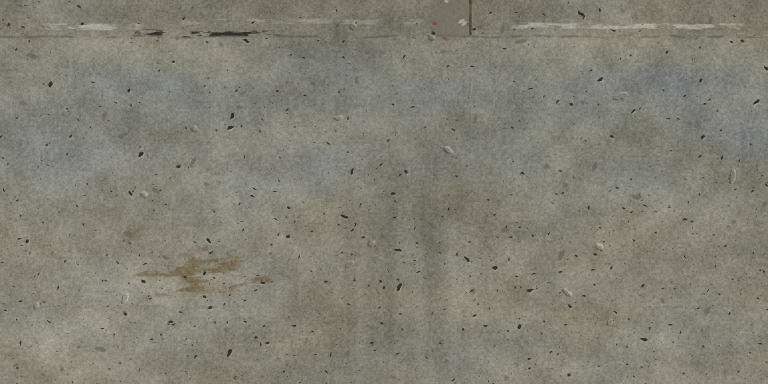
Reproduce this texture procedurally as a WebGL 1 fragment shader.

```glsl
precision highp float;
// Weathered cast concrete: broad cool and warm bands, cloudy mottling and fine grain,
// built from gradient noise. Scattered rotated ellipses make pits, smudges and nicks;
// a chipped seam near the top, a faint lower seam and a rust stain complete the wall.
uniform vec2 u_resolution;

const vec3 COOL = vec3(0.495, 0.500, 0.475);
const vec3 WARM = vec3(0.520, 0.508, 0.450);
const vec3 PALE = vec3(0.570, 0.558, 0.518);
const vec3 SHADE = vec3(0.440, 0.425, 0.375);
const vec3 PLASTER = vec3(0.690, 0.680, 0.640);
const vec3 RUST = vec3(0.430, 0.355, 0.250);
const vec3 BRICK = vec3(0.500, 0.270, 0.190);
const vec3 HOLE = vec3(0.150, 0.135, 0.115);

vec2 hash2(vec2 p) {
  vec3 q = fract(p.xyx * vec3(0.1031, 0.1030, 0.0973));
  q += dot(q, q.yzx + 33.33);
  return fract((q.xx + q.yz) * q.zy);
}

float corner(vec2 cell, vec2 offset) {
  float angle = 6.2832 * hash2(cell + 17.0).x;
  return dot(vec2(cos(angle), sin(angle)), offset);
}

float gradientNoise(vec2 p) {
  vec2 i = floor(p), f = fract(p), e = vec2(1.0, 0.0);
  vec2 u = f * f * f * (f * (f * 6.0 - 15.0) + 10.0);
  float low = mix(corner(i, f), corner(i + e.xy, f - e.xy), u.x);
  float high = mix(corner(i + e.yx, f - e.yx), corner(i + 1.0, f - 1.0), u.x);
  return mix(low, high, u.y);
}

float fbm(vec2 p) {
  float sum = 0.0, gain = 0.6;
  for (int k = 0; k < 5; k++) {
    sum += gain * gradientNoise(p);
    p = mat2(1.6, 1.2, -1.2, 1.6) * p + 7.3;
    gain *= 0.55;
  }
  return sum;
}

// Coverage of scattered, rotated ellipses; share is the part of cells filled.
float spots(vec2 p, float cell, float radius, float share, float soft, float seed) {
  vec2 q = p / cell, home = floor(q);
  float cover = 0.0;
  for (int j = -1; j <= 1; j++) {
    for (int i = -1; i <= 1; i++) {
      vec2 id = home + vec2(float(i), float(j));
      vec2 place = hash2(id + seed), kind = hash2(id + seed + 57.0);
      vec2 d = (q - id - place) * cell;
      float angle = 2.4 * (kind.x - 0.4);
      d = mat2(cos(angle), -sin(angle), sin(angle), cos(angle)) * d;
      d.y *= 1.0 + 1.6 * kind.y;
      float size = radius * mix(0.4, 1.0, kind.y * kind.y);
      float present = step(hash2(id + seed + 113.0).x, share);
      cover = max(cover, present * (1.0 - smoothstep(size - soft, size + soft, length(d))));
    }
  }
  return cover;
}

// Soft horizontal stroke between two ends.
float stroke(vec2 p, float y, float halfWidth, vec2 ends, float soft) {
  float across = 1.0 - smoothstep(halfWidth - soft, halfWidth + soft, abs(p.y - y));
  return across * smoothstep(ends.x, ends.x + 0.04, p.x) * (1.0 - smoothstep(ends.y - 0.04, ends.y, p.x));
}

float blob(vec2 p, vec2 centre, vec2 size) {
  vec2 d = (p - centre) / size;
  return exp(-dot(d, d));
}

vec3 wallColour(vec2 p, float px) {
  // Broad bands and clouds
  float cloud = fbm(p * vec2(2.2, 4.0) + 3.0), mottle = fbm(p * 13.0 + 20.0);
  float y = p.y + 0.12 * cloud;
  float coolBand = smoothstep(0.46, 0.60, y) * (1.0 - smoothstep(0.78, 0.92, y));
  vec3 colour = mix(WARM, COOL, coolBand * 0.9);
  float paleArea = blob(p, vec2(0.5, 0.30), vec2(0.48, 0.20)) + 0.5 * blob(p, vec2(1.6, 0.08), vec2(0.5, 0.12));
  colour = mix(colour, PALE, clamp(paleArea * (0.75 + cloud), 0.0, 1.0));
  float streak = gradientNoise(p * vec2(24.0, 1.5)) + 0.5 * mottle;
  float damp = blob(p, vec2(1.05, 0.25), vec2(0.22, 0.35));
  colour = mix(colour, SHADE, damp * clamp(0.4 + streak, 0.0, 1.0));
  colour = mix(colour, SHADE, 0.45 * smoothstep(0.89, 0.93, p.y));

  // Mottling and grain
  float grain = 0.075 * gradientNoise(p * 190.0) + 0.06 * gradientNoise(p * 85.0 + 9.0);
  colour += 0.10 * cloud + 0.10 * mottle + grain;
  colour += vec3(0.03, 0.015, -0.03) * fbm(p * vec2(3.0, 7.0) + 40.0);

  // Rust stain with ragged, slanted edges
  float ragged = fbm(vec2(p.x - p.y, p.y * 3.0) * 9.0 + 5.0);
  float stain = blob(p, vec2(0.50, 0.29), vec2(0.22, 0.075)) + 0.7 * blob(p, vec2(0.08, 0.35), vec2(0.09, 0.05));
  colour = mix(colour, RUST + grain, 0.7 * smoothstep(0.45, 0.70, stain * 0.65 + ragged * 0.9));

  // Seams and plaster remains
  float wobble = 0.006 * gradientNoise(vec2(p.x * 9.0, 2.0));
  vec2 s = p + vec2(0.0, wobble);
  float wear = fbm(p * vec2(14.0, 60.0) + 11.0);
  float broken = smoothstep(-0.2, 0.15, wear);
  float plaster = stroke(s, 0.930, 0.008, vec2(0.05, 0.38), px) + stroke(s, 0.932, 0.007, vec2(1.32, 1.95), px)
    + 0.45 * stroke(s, 0.944, 0.006, vec2(0.45, 1.12), px);
  colour = mix(colour, PLASTER + grain, 0.8 * plaster * broken);
  colour = mix(colour, SHADE * 0.8, 0.65 * stroke(s, 0.905, 0.003, vec2(-0.1, 2.1), px) * broken);
  float gap = stroke(s, 0.913, 0.007, vec2(0.34, 0.74), px) * smoothstep(0.0, 0.2, wear + 0.05);
  colour = mix(colour, HOLE, 0.85 * gap);
  colour = mix(colour, SHADE, 0.4 * stroke(s, 0.20, 0.002, vec2(-0.1, 2.1), px) * broken);
  float joint = (1.0 - smoothstep(0.002, 0.002 + px, abs(p.x - 1.225 + wobble))) * step(0.91, p.y);
  colour = mix(colour, HOLE, 0.6 * joint);

  // Chipped corner with brick and pale fragments
  float chipped = smoothstep(0.3, 0.5, blob(p, vec2(1.17, 0.955), vec2(0.055, 0.06)) + 0.5 * mottle);
  colour = mix(colour, SHADE, 0.6 * chipped);
  colour = mix(colour, BRICK, chipped * spots(p, 0.03, 0.013, 0.45, px, 5.0));
  colour = mix(colour, PLASTER, 0.8 * chipped * spots(p, 0.028, 0.012, 0.4, px, 61.0));

  // Smudges, crescent nicks and dark pits with a lit rim
  vec2 w = p + 0.004 * vec2(gradientNoise(p * 80.0), gradientNoise(p * 80.0 + 31.0));
  colour = mix(colour, SHADE * 0.8, 0.55 * spots(w, 0.13, 0.016, 0.35, 0.004, 211.0));
  float nick = spots(w, 0.17, 0.020, 0.3, px, 307.0) - spots(w + vec2(0.004, 0.003), 0.17, 0.020, 0.3, px, 307.0);
  colour += 0.13 * nick;
  float density = mix(0.42, 0.22, smoothstep(0.45, 0.60, p.y));
  float large = spots(w, 0.115, 0.011, 0.34, px, 401.0);
  float rim = spots(w + vec2(-0.002, 0.004), 0.115, 0.011, 0.34, px, 401.0);
  float small = max(spots(w, 0.045, 0.0055, density, px, 503.0), 0.75 * spots(w, 0.027, 0.003, density, px, 601.0));
  colour += 0.07 * rim * (1.0 - large);
  return mix(colour, HOLE, 0.85 * max(large, small));
}

void main() {
  vec2 p = gl_FragCoord.xy / u_resolution.y;
  gl_FragColor = vec4(clamp(wallColour(p, 1.0 / u_resolution.y), 0.0, 1.0), 1.0);
}
```
